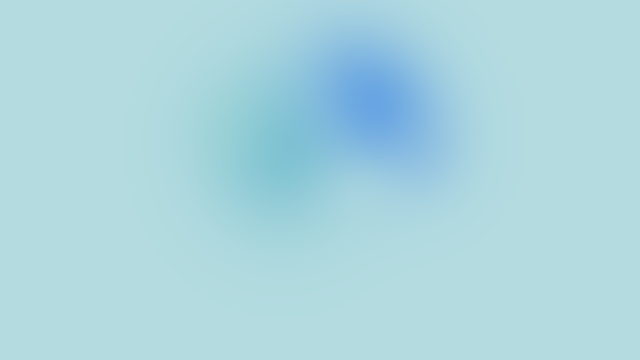
This background is drawn by a Shadertoy shader. Its source:

```glsl
// Soft blue and teal glows blended over a pale aqua field.

// Colours
const vec3 AQUA       = vec3(0.702, 0.859, 0.878);
const vec3 TEAL       = vec3(0.500, 0.765, 0.820);
const vec3 MINT       = vec3(0.610, 0.840, 0.825);
const vec3 BLUE       = vec3(0.405, 0.645, 0.885);
const vec3 PERIWINKLE = vec3(0.530, 0.715, 0.895);

// Glow centres, in canvas heights from the middle
const vec2 TEAL_POS       = vec2(-0.107, 0.088);
const vec2 MINT_POS       = vec2(-0.252, 0.153);
const vec2 BLUE_POS       = vec2(0.153, 0.211);
const vec2 PERIWINKLE_POS = vec2(0.280, 0.072);
const vec2 PALE_POS       = vec2(0.118, -0.044);

// Glow spreads along each axis, in canvas heights
const vec2 TEAL_SPREAD       = vec2(0.143, 0.155);
const vec2 MINT_SPREAD       = vec2(0.093);
const vec2 BLUE_SPREAD       = vec2(0.150, 0.120);
const vec2 PERIWINKLE_SPREAD = vec2(0.081);
const vec2 PALE_SPREAD       = vec2(0.085, 0.070);

// Blend strengths and tilt
const float MINT_AMOUNT       = 0.30;
const float PERIWINKLE_AMOUNT = 0.25;
const float PALE_AMOUNT       = 0.40;
const float BLUE_TILT         = -0.90;

// Gaussian falloff around a centre, turned by an angle in radians
float glow(vec2 p, vec2 centre, vec2 spread, float angle) {
    float c = cos(angle), s = sin(angle);
    vec2 d = p - centre;
    vec2 q = vec2(c * d.x + s * d.y, c * d.y - s * d.x) / spread;
    return exp(-0.5 * dot(q, q));
}

void mainImage(out vec4 fragColor, in vec2 fragCoord) {
    vec2 p = (fragCoord - 0.5 * iResolution.xy) / iResolution.y;
    vec3 color = AQUA;

    // Teal glow with a greener left rim
    color = mix(color, TEAL, glow(p, TEAL_POS, TEAL_SPREAD, 0.0));
    color = mix(color, MINT, MINT_AMOUNT * glow(p, MINT_POS, MINT_SPREAD, 0.0));

    // Tilted blue glow with a violet-tinted lower edge
    color = mix(color, BLUE, glow(p, BLUE_POS, BLUE_SPREAD, BLUE_TILT));
    color = mix(color, PERIWINKLE,
                PERIWINKLE_AMOUNT * glow(p, PERIWINKLE_POS, PERIWINKLE_SPREAD, 0.0));

    // Pale notch beneath the two glows
    color = mix(color, AQUA, PALE_AMOUNT * glow(p, PALE_POS, PALE_SPREAD, 0.0));

    fragColor = vec4(color, 1.0);
}
```
